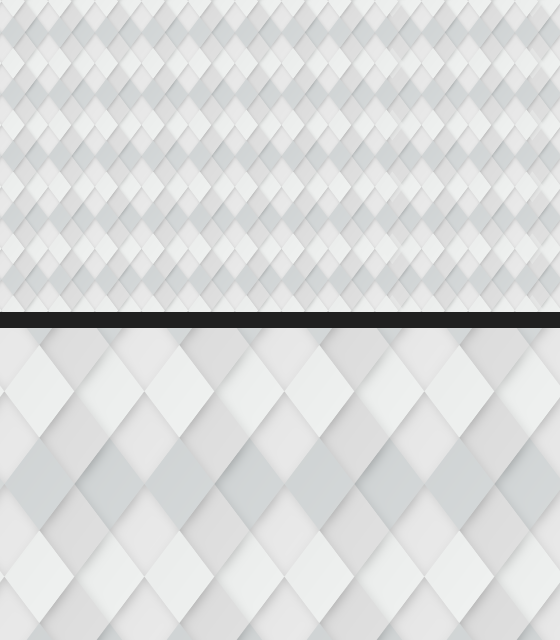
Top, the full canvas; bottom, a detail of the centre.
Write a Shadertoy shader that draws this pattern.

```glsl
const vec2  GRID          = vec2(24.0, 10.1);     // diamonds across and down
const vec2  GRID_ORIGIN   = vec2(0.5625, 5.05);   // centre of a cool diamond
const vec3  COOL_GREY     = vec3(0.822, 0.837, 0.840);
const vec3  WARM_GREY     = vec3(0.868, 0.868, 0.868);
const vec3  RECESSED      = vec3(0.908, 0.908, 0.908);
const vec3  NEAR_WHITE    = vec3(0.928, 0.936, 0.932);
const float DROP_STRENGTH = 0.125;  // shadow under the upper left edge
const float DROP_WIDTH    = 0.13;
const float SOFT_STRENGTH = 0.045;  // shadow along the other edges
const float SOFT_WIDTH    = 0.10;
const float FACE_SLOPE    = 0.012;
const float TONE_JITTER   = 0.006;
const float SEAM_FIRST    = 16.25;  // overlapping columns, in diamonds
const float SEAM_STEP     = 6.0;
const int   SEAM_COUNT    = 2;
const float SEAM_OPACITY  = 0.45;
const int   SAMPLES       = 3;      // per axis

float hash(vec2 p) {
    vec3 q = fract(vec3(p.xyx) * 0.1031);
    q += dot(q, q.yzx + 33.33);
    return fract((q.x + q.y) * q.z);
}

// Column and row count half diamonds, both modulo four.
vec3 faceColour(float column, float row) {
    if (row < 0.5) return COOL_GREY;
    if (abs(row - 2.0) < 0.5) return NEAR_WHITE;
    return column < 2.0 ? WARM_GREY : RECESSED;
}

float falloff(float edgeDistance, float width) {
    float t = edgeDistance / width;
    return exp(-t * (0.7 + 0.6 * t));
}

// Columns step down from 0 to 3, so each is shaded by its left neighbours.
float shadow(vec2 local, float column) {
    float belowLeft  = step(0.5, column);
    float belowRight = step(2.5, column);
    float taper = mix(0.65, 1.0, 1.0 - smoothstep(0.1, 0.5, abs(local.x)));
    float upperLeft  = DROP_STRENGTH * taper * falloff(local.y + 0.5, DROP_WIDTH);
    float lowerLeft  = SOFT_STRENGTH * falloff(local.x + 0.5, SOFT_WIDTH);
    float upperRight = SOFT_STRENGTH * falloff(0.5 - local.x, SOFT_WIDTH);
    float lowerRight = 0.5 * SOFT_STRENGTH * falloff(0.5 - local.y, SOFT_WIDTH);
    return belowLeft * (upperLeft + lowerLeft) + belowRight * (upperRight + lowerRight);
}

// Translucent pale diamonds where columns overlap.
float seamCover(vec2 g) {
    float cover = 0.0;
    for (int i = 0; i < SEAM_COUNT; i++) {
        float x = g.x - SEAM_FIRST - SEAM_STEP * float(i);
        float y = mod(g.y, 2.0) - 1.0;
        cover = max(cover, step(abs(x) + abs(y), 0.5));
    }
    return cover * SEAM_OPACITY;
}

vec3 diamonds(vec2 uv) {
    vec2 g = uv * GRID - GRID_ORIGIN;

    // Turn the diamond lattice into unit squares
    vec2 p = vec2(g.x + g.y, g.x - g.y);
    vec2 cell = floor(p + 0.5);
    vec2 local = p - cell;
    float column = mod(cell.x + cell.y, 4.0);
    float row = mod(cell.x - cell.y, 4.0);

    // Flat face, gentle slope and shadows
    vec3 colour = faceColour(column, row);
    colour += TONE_JITTER * (hash(cell + 64.0) - 0.5);
    colour += FACE_SLOPE * local.y;
    colour -= shadow(local, column);

    return mix(colour, NEAR_WHITE, seamCover(g));
}

void mainImage(out vec4 fragColor, in vec2 fragCoord) {
    // Average a small grid of samples for smooth edges
    vec3 sum = vec3(0.0);
    for (int j = 0; j < SAMPLES; j++) {
        for (int i = 0; i < SAMPLES; i++) {
            vec2 offset = (vec2(float(i), float(j)) + 0.5) / float(SAMPLES) - 0.5;
            sum += diamonds((fragCoord + offset) / iResolution.xy);
        }
    }
    fragColor = vec4(sum / float(SAMPLES * SAMPLES), 1.0);
}
```
